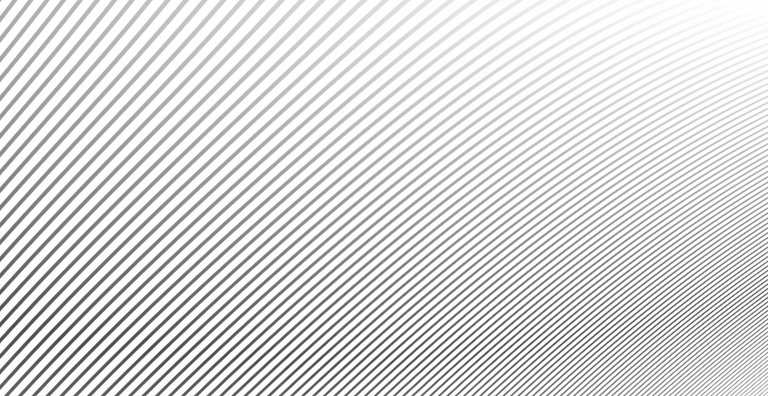
Give the GLSL for this background, as a Shadertoy shader.

```glsl
// Fine grey curved stripes sweep up to the right, tightening and darkening toward the lower right.

const vec3 PAPER = vec3(0.996);
const float LINE_SHARE = 0.33;      // inked part of each stripe period
const float PHASE_SHIFT = 0.05;
const float FOOTPRINT = 1.15;       // antialiasing width in pixels
const float TOP_LEFT_INK = 0.32;
const float PEAK_INK = 0.69;
const float PEAK_LEFT = 0.82;       // depth of the darkest band, from the top
const float PEAK_RIGHT = 0.75;
const float PEAK_SAG = 0.12;        // how far that band dips at mid width
const float FADE_LEFT = 0.10;       // ink lost at the bottom edge
const float FADE_RIGHT = 0.36;

// Stripe count at p, where p.x runs right and p.y runs down, both 0 to 1.
float stripePhase(vec2 p) {
    float topCount = p.x * (49.0 + p.x * (-17.0 + 5.0 * p.x));
    float descent = 19.0 + p.x * (-7.0 + 39.0 * p.x * p.x);
    float tightening = 3.5 + p.x * (19.0 + 3.5 * p.x);
    float lowerBend = -5.0 * p.x * (1.0 - p.x);
    return topCount + p.y * (descent + p.y * (tightening + p.y * lowerBend)) + PHASE_SHIFT;
}

// Running integral of a periodic pulse, for box-filtered lines.
float pulseIntegral(float x) {
    return floor(x) * LINE_SHARE + min(fract(x), LINE_SHARE);
}

float stripeCoverage(float phase, float width) {
    float start = phase + 0.5 * LINE_SHARE;
    float inked = pulseIntegral(start + 0.5 * width) - pulseIntegral(start - 0.5 * width);
    return clamp(inked / width, 0.0, 1.0);
}

// Ink rises from a pale top to a dark band, then eases off below it.
float inkStrength(vec2 p) {
    float topInk = TOP_LEFT_INK * pow(max(1.0 - p.x, 0.0), 1.3);
    float peak = mix(PEAK_LEFT, PEAK_RIGHT, p.x) + PEAK_SAG * 4.0 * p.x * (1.0 - p.x);
    float rise = pow(clamp(p.y / peak, 0.0, 1.0), 1.35);
    float fall = clamp((p.y - peak) / (1.0 - PEAK_RIGHT), 0.0, 1.0);
    return mix(topInk, PEAK_INK, rise) - fall * mix(FADE_LEFT, FADE_RIGHT, p.x * p.x);
}

void mainImage(out vec4 fragColor, in vec2 fragCoord) {
    vec2 p = fragCoord / iResolution.xy;
    p.y = 1.0 - p.y;

    // Phase change across one pixel
    float phase = stripePhase(p);
    vec2 pixel = 1.0 / iResolution.xy;
    vec2 slope = vec2(stripePhase(p + vec2(pixel.x, 0.0)),
                      stripePhase(p + vec2(0.0, pixel.y))) - phase;
    float width = max(FOOTPRINT * length(slope), 0.0001);

    // Ink on paper
    float ink = stripeCoverage(phase, width) * inkStrength(p);
    fragColor = vec4(PAPER * (1.0 - ink), 1.0);
}
```
